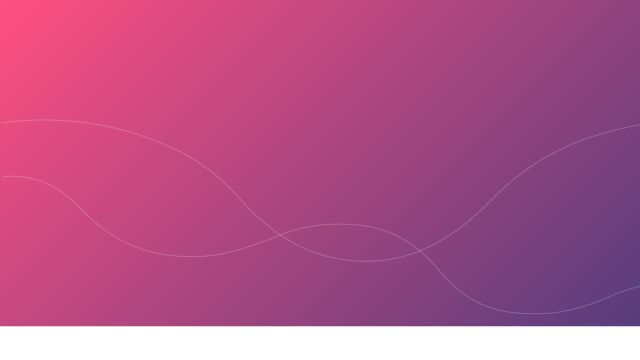
A Shadertoy shader for this background:

```glsl
// A diagonal pink to violet gradient above a plain white strip, crossed by
// two faint wavy hairlines. Each line is a chain of cubic Hermite spans,
// drawn by its slope-corrected distance. Lengths are fractions of the width.

const vec3 PINK = vec3(1.0, 0.31, 0.506);
const vec3 VIOLET = vec3(0.337, 0.239, 0.486);
const vec3 WHITE = vec3(1.0);
const float STRIP_HEIGHT = 0.0527;
const float LINE_WIDTH = 0.0015;
const float LINE_OPACITY = 0.2;

// Knots of the lines: x, height, slope
const int UPPER_COUNT = 7;
const vec3 UPPER_KNOTS[UPPER_COUNT] = vec3[](
    vec3(0.0026, 0.3705, 0.13), vec3(0.0677, 0.3751, 0.0),
    vec3(0.2344, 0.3458, -0.37), vec3(0.375, 0.252, -1.13),
    vec3(0.5729, 0.1543, 0.0), vec3(0.7656, 0.2481, 1.03),
    vec3(1.0, 0.3679, 0.2));

const int LOWER_COUNT = 10;
const vec3 LOWER_KNOTS[LOWER_COUNT] = vec3[](
    vec3(0.0026, 0.2859, 0.08), vec3(0.0182, 0.2872, 0.0),
    vec3(0.1263, 0.2364, -1.05), vec3(0.3021, 0.1615, 0.0),
    vec3(0.4362, 0.1947, 0.41), vec3(0.5299, 0.2123, 0.0),
    vec3(0.6875, 0.1387, -1.2), vec3(0.8398, 0.0723, 0.0),
    vec3(0.957, 0.101, 0.45), vec3(1.0, 0.1153, 0.28));

// Approximate distance to one Hermite span; far away outside its x range
float spanDistance(vec2 p, vec3 a, vec3 b) {
    if (p.x < a.x || p.x > b.x) return 1.0;
    float dx = b.x - a.x;
    float t = (p.x - a.x) / dx;
    float rise = b.y - a.y;
    float startSlope = a.z * dx;
    float endSlope = b.z * dx;
    float c2 = 3.0 * rise - 2.0 * startSlope - endSlope;
    float c3 = startSlope + endSlope - 2.0 * rise;
    float height = a.y + t * (startSlope + t * (c2 + t * c3));
    float slope = (startSlope + t * (2.0 * c2 + 3.0 * t * c3)) / dx;
    return abs(p.y - height) / sqrt(1.0 + slope * slope);
}

// Smooth coverage of a hairline
float lineCoverage(float dist, float pixel) {
    return clamp((0.5 * LINE_WIDTH - dist) / pixel + 0.5, 0.0, 1.0);
}

void mainImage(out vec4 fragColor, in vec2 fragCoord) {
    float pixel = 1.0 / iResolution.x;
    vec2 p = fragCoord * pixel;
    float top = iResolution.y * pixel;

    // Diagonal gradient from the upper left to the lower right
    float blend = (p.x + top - p.y) / (1.0 + top - STRIP_HEIGHT);
    vec3 color = mix(PINK, VIOLET, clamp(blend, 0.0, 1.0));

    // Wavy hairlines
    float upper = 1.0;
    for (int i = 0; i < UPPER_COUNT - 1; i++)
        upper = min(upper, spanDistance(p, UPPER_KNOTS[i], UPPER_KNOTS[i + 1]));
    float lower = 1.0;
    for (int i = 0; i < LOWER_COUNT - 1; i++)
        lower = min(lower, spanDistance(p, LOWER_KNOTS[i], LOWER_KNOTS[i + 1]));
    color = mix(color, WHITE, LINE_OPACITY * lineCoverage(upper, pixel));
    color = mix(color, WHITE, LINE_OPACITY * lineCoverage(lower, pixel));

    // White strip along the bottom
    float strip = clamp((STRIP_HEIGHT - p.y) / pixel + 0.5, 0.0, 1.0);
    color = mix(color, WHITE, strip);

    fragColor = vec4(color, 1.0);
}
```
